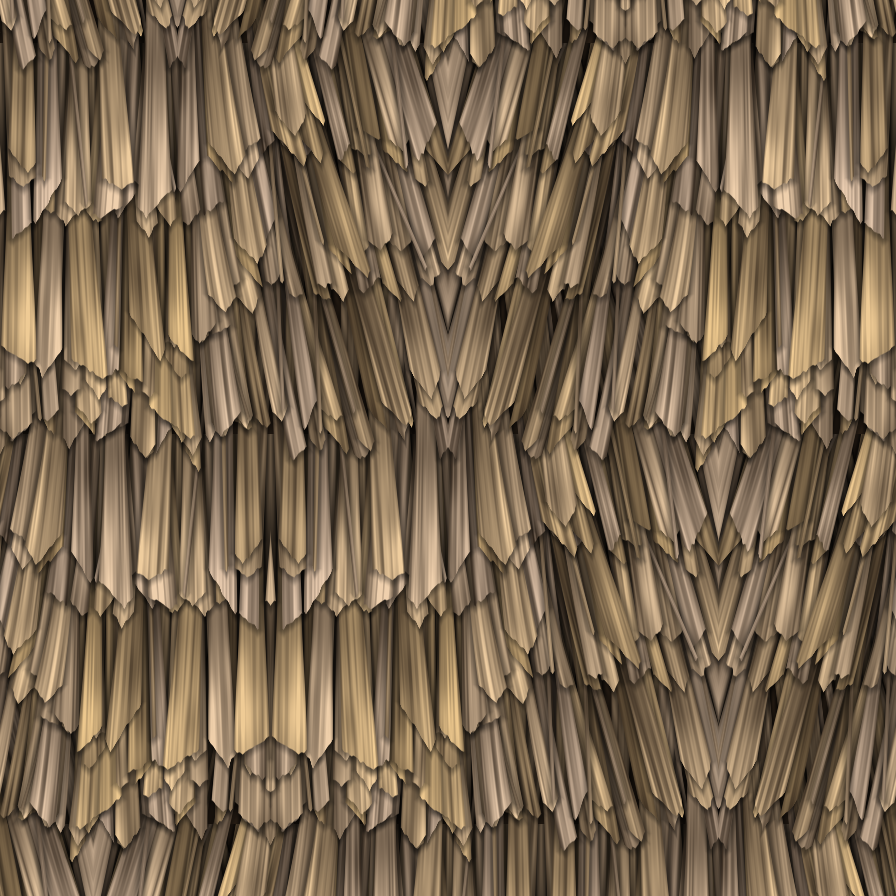
This texture is drawn by a WebGL 1 fragment shader. Its source:

```glsl
precision highp float;
uniform vec2 u_resolution;

const float BAND = 0.436;

vec4 hash4(vec2 p) {
  vec4 s = vec4(dot(p, vec2(127.1, 311.7)), dot(p, vec2(269.5, 183.3)),
                dot(p, vec2(419.2, 371.9)), dot(p, vec2(83.7, 237.1)));
  return fract(sin(s) * 43758.545);
}

float noise(vec2 p) {
  vec2 i = floor(p), f = fract(p);
  f = f * f * (3.0 - 2.0 * f);
  return mix(mix(hash4(i).x, hash4(i + vec2(1, 0)).x, f.x),
             mix(hash4(i + vec2(0, 1)).x, hash4(i + vec2(1, 1)).x, f.x), f.y);
}

// Depth within a band at which each of its three rows ends
float rowTip(float row, float d) {
  float side = smoothstep(0.19, 0.33, d);
  if (row < 0.5) return mix(0.13, 0.185, side);
  if (row < 1.5) return mix(0.26, 0.375, side);
  return mix(0.436, 0.445, side);
}

// Dry leaf colour: long fibres, folds, rounded edges and a dim upper end
vec3 leafColor(float x, float w, float h, vec4 rnd, float layer) {
  vec2 seed = rnd.xy * 91.0;
  float fold = noise(vec2(x * 190.0, h * 3.0) + seed);
  float fibre = noise(vec2(x * 520.0 + h * 6.0, h * 8.0) + seed.yx);
  float stain = noise(vec2(x * 60.0, h * 22.0) + seed * 1.7);
  float tone = 0.36 + 0.24 * rnd.w + 0.42 * (fold - 0.5) + 0.32 * (fibre - 0.5);
  tone += 0.2 * (stain - 0.5) + 0.07 * layer - 0.06 * x / w;
  tone *= mix(0.62, 1.0, smoothstep(0.0, 0.0035, w - abs(x)));
  tone *= mix(1.16, 0.62, smoothstep(0.02, 0.19, h));
  vec3 straw = mix(vec3(0.88, 0.74, 0.52), vec3(0.88, 0.77, 0.67), rnd.z);
  return mix(vec3(0.15, 0.11, 0.075), straw, clamp(tone * 1.12, 0.0, 1.08));
}

void main() {
  vec2 uv = gl_FragCoord.xy / u_resolution;
  float aa = 1.3 / min(u_resolution.x, u_resolution.y);
  float depth = 1.0 - uv.y - 0.048;
  float band = floor(depth / BAND);
  vec3 col = vec3(0.17, 0.125, 0.085);

  // Rows from the lowest, at the back, to the highest, in front
  for (int r = 0; r < 5; r++) {
    float n = 3.0 * band + 3.0 - float(r);
    float rowBand = floor((n + 0.5) / 3.0);
    float row = n - 3.0 * rowBand;
    float v = depth - rowBand * BAND;

    // Each band is mirrored about an axis that steps sideways
    float d = abs(fract(uv.x - 0.302 * rowBand) - 0.5);
    float lean = 0.23 * (1.0 - smoothstep(0.14, 0.36, d));
    float u = d - lean * (rowTip(row, d) - v);

    for (int k = 0; k < 3; k++) {
      float layer = float(k);
      float cell = 0.027 + 0.006 * layer;
      for (int j = -1; j <= 1; j++) {
        float i = floor(u / cell) + float(j);
        vec4 rnd = hash4(vec2(i + 57.0 * layer, row * 13.0 + 5.0));
        vec4 var = hash4(rnd.zw * 37.0 + 2.0);
        float center = (i + 0.5 + 0.6 * (rnd.x - 0.5)) * cell;
        float tip = rowTip(row, center) + 0.05 * (rnd.y - 0.5) + 0.012 * (1.0 - layer);
        float h = tip - v;

        // The front layer has some thin, slanted strands
        float thin = step(1.5, layer) * step(0.62, var.x);
        float x = u - center - (var.y - 0.5) * mix(0.16, 0.4, thin) * h;
        float w = cell * (0.27 + 0.24 * var.z) * mix(1.0, 0.65, smoothstep(0.0, 0.2, h));
        w = mix(w, 0.0022, thin);

        // Oblique, ragged tip
        float ragged = 0.005 * noise(vec2(x * 300.0, rnd.x * 50.0));
        float cut = abs(x - w * (2.0 * rnd.z - 1.0)) * (0.5 + 1.4 * var.w) + ragged;
        float inside = min(w - abs(x), 0.65 * (h - cut));

        col *= 1.0 - 0.36 * smoothstep(-0.008, 0.0, inside);
        col = mix(col, leafColor(x, w, h, rnd, layer), smoothstep(-0.5 * aa, 0.5 * aa, inside));
      }
    }
  }

  gl_FragColor = vec4(col, 1.0);
}
```
